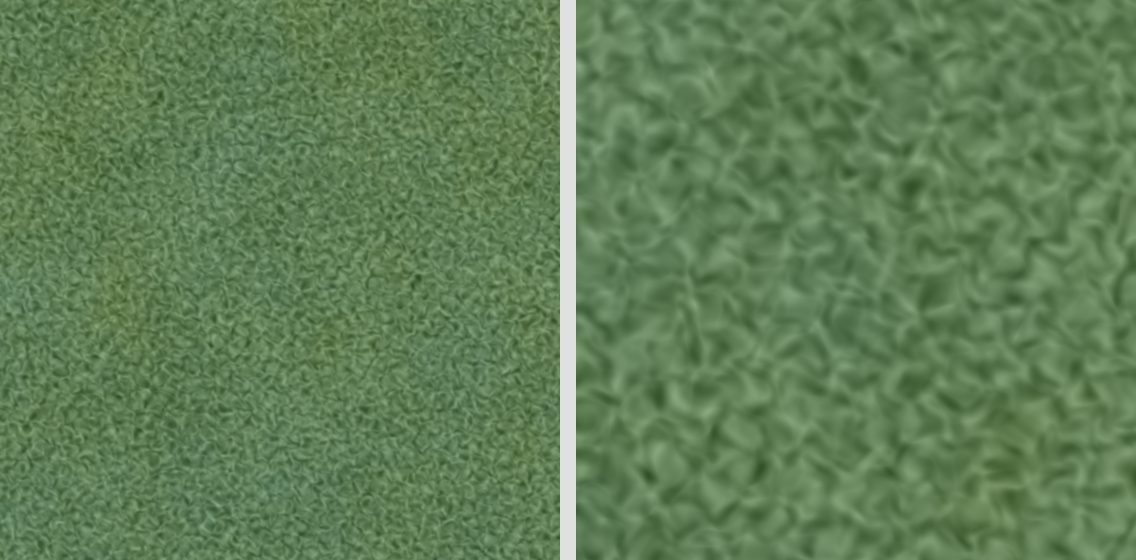
Left: the whole. Right: its middle third, enlarged.
This texture is drawn by a Shadertoy shader. Its source:

```glsl
#define GRASS_COLOR vec3(0.372, 0.492, 0.332)
#define COOL_TINT vec3(-0.012, 0.000, 0.030)
#define STRAND_SCALE 82.0
#define FINE_SCALE 125.0
#define CURL_SCALE 48.0
#define CURL_AMOUNT 0.007
#define STRAND_CONTRAST 0.165
#define FINE_CONTRAST 0.105
#define RIDGE_CONTRAST 0.17
#define PATCH_CONTRAST 0.035
#define MARK_COUNT 7
#define MARK_DARKNESS 0.13

// Integer hash giving two values in 0..1
vec2 hash2(ivec2 cell) {
    uvec2 h = uvec2(cell + 4096) * uvec2(1597u, 3571u);
    uint n = (h.x ^ h.y) * 747796405u;
    n = ((n >> 15) ^ n) * 277803737u;
    n = (n >> 13) ^ n;
    uint m = n * 668265263u;
    m = (m >> 15) ^ m;
    return vec2(n & 65535u, m & 65535u) / 65535.0;
}

float cornerSlope(ivec2 cell, vec2 offset) {
    float angle = 6.2832 * hash2(cell).x;
    return dot(vec2(cos(angle), sin(angle)), offset);
}

// Gradient noise, roughly -0.7..0.7
float gradientNoise(vec2 p) {
    ivec2 cell = ivec2(floor(p));
    vec2 f = fract(p);
    vec2 w = f * f * f * (f * (f * 6.0 - 15.0) + 10.0);
    float low = mix(cornerSlope(cell, f),
                    cornerSlope(cell + ivec2(1, 0), f - vec2(1, 0)), w.x);
    float high = mix(cornerSlope(cell + ivec2(0, 1), f - vec2(0, 1)),
                     cornerSlope(cell + ivec2(1, 1), f - vec2(1, 1)), w.x);
    return mix(low, high, w.y);
}

float patches(vec2 p) {
    return gradientNoise(p) + 0.6 * gradientNoise(p * 2.3 + 17.0)
         + 0.4 * gradientNoise(p * 5.1 + 41.0);
}

// Curled short strands: warped grain plus thin light ridges
float strands(vec2 uv) {
    vec2 curl = vec2(gradientNoise(uv * CURL_SCALE + 3.7),
                     gradientNoise(uv * CURL_SCALE + 71.3));
    vec2 p = uv + CURL_AMOUNT * curl;
    p = mat2(0.83, 0.56, -0.56, 0.83) * p;
    p.x *= 0.88;
    float grain = gradientNoise(p * STRAND_SCALE + 11.0);
    float fine = gradientNoise(p * FINE_SCALE + 203.0);
    float ridge = 0.18 - abs(gradientNoise(p * STRAND_SCALE * 0.8 + 97.0));
    return STRAND_CONTRAST * grain + FINE_CONTRAST * fine + RIDGE_CONTRAST * ridge;
}

// A few small ragged dark gaps, gathered at the upper left
float darkMarks(vec2 uv) {
    float shade = 0.0;
    vec2 ragged = uv + 0.008 * vec2(gradientNoise(uv * 60.0), gradientNoise(uv * 60.0 + 31.0));
    for (int i = 0; i < MARK_COUNT; i++) {
        vec2 place = hash2(ivec2(i, 50));
        vec2 shape = hash2(ivec2(i, 90));
        vec2 center = vec2(0.07, 0.57) + place * vec2(0.27, 0.28);
        float angle = (shape.x - 0.5) * 2.2;
        vec2 d = ragged - center;
        d = vec2(d.x * cos(angle) + d.y * sin(angle), d.y * cos(angle) - d.x * sin(angle));
        d /= vec2(mix(0.010, 0.022, shape.y), 0.0045);
        shade = max(shade, exp(-dot(d, d)) * mix(0.5, 1.0, place.x));
    }
    return shade;
}

void mainImage(out vec4 fragColor, in vec2 fragCoord) {
    vec2 uv = fragCoord / iResolution.y;

    // Broad drifts of brightness and hue, cooler toward the bottom
    float light = PATCH_CONTRAST * patches(uv * 5.0 + 7.0);
    float cool = 1.1 * patches(uv * 3.5 + 29.0) + 0.35 - 0.7 * uv.y;

    vec3 color = GRASS_COLOR + light + COOL_TINT * cool;
    color += strands(uv);
    color -= MARK_DARKNESS * darkMarks(uv);
    fragColor = vec4(clamp(color, 0.0, 1.0), 1.0);
}
```
